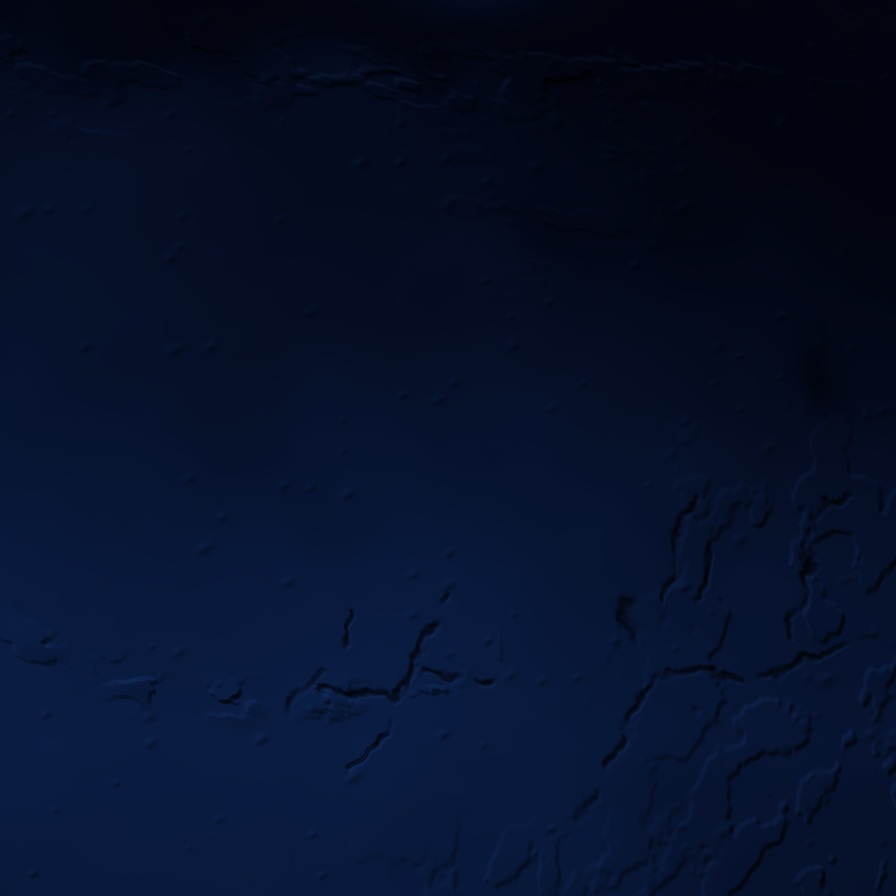
A three.js fragment shader for this texture:

```glsl
// Dark blue seabed relief: a dim slope with embossed cracks, ledges and small pits.
varying vec2 vUv;

float hash(vec2 p) {
  return fract(sin(dot(p, vec2(127.1, 311.7))) * 43758.5453);
}

float noise(vec2 p) {
  vec2 i = floor(p);
  vec2 f = fract(p);
  f = f * f * (3.0 - 2.0 * f);
  float low = mix(hash(i), hash(i + vec2(1.0, 0.0)), f.x);
  float high = mix(hash(i + vec2(0.0, 1.0)), hash(i + 1.0), f.x);
  return mix(low, high, f.y);
}

float fbm(vec2 p) {
  float sum = 0.0;
  float amp = 0.5;
  for (int i = 0; i < 4; i++) {
    sum += amp * noise(p);
    p = p * 2.03 + 17.3;
    amp *= 0.5;
  }
  return sum;
}

float glow(vec2 p, vec2 center, vec2 radius) {
  vec2 d = (p - center) / radius;
  return exp(-dot(d, d));
}

// Groove along a segment, one at its center line
float crack(vec2 p, vec2 a, vec2 b, float width) {
  vec2 ab = b - a;
  float h = clamp(dot(p - a, ab) / dot(ab, ab), 0.0, 1.0);
  float d = length(p - a - ab * h) / width;
  return exp(-d * d);
}

float cracks(vec2 p) {
  float broken = smoothstep(0.2, 0.55, noise(p * 38.0 + 5.0));
  p += 0.034 * (vec2(fbm(p * 36.0), fbm(p * 36.0 + 40.0)) - 0.47);
  // Central branching fault
  float c = crack(p, vec2(0.33, 0.21), vec2(0.37, 0.25), 0.003);
  c = max(c, crack(p, vec2(0.36, 0.232), vec2(0.44, 0.222), 0.003));
  c = max(c, crack(p, vec2(0.44, 0.222), vec2(0.50, 0.325), 0.003));
  c = max(c, crack(p, vec2(0.47, 0.255), vec2(0.55, 0.235), 0.003));
  c = max(c, crack(p, vec2(0.435, 0.20), vec2(0.395, 0.135), 0.002));
  c = max(c, crack(p, vec2(0.38, 0.27), vec2(0.39, 0.31), 0.002));
  // Faults on the right
  c = max(c, crack(p, vec2(0.74, 0.245), vec2(0.87, 0.25), 0.003));
  c = max(c, crack(p, vec2(0.87, 0.25), vec2(0.97, 0.285), 0.003));
  c = max(c, crack(p, vec2(0.885, 0.28), vec2(0.91, 0.42), 0.003));
  c = max(c, crack(p, vec2(0.91, 0.42), vec2(0.94, 0.45), 0.003));
  c = max(c, crack(p, vec2(0.735, 0.25), vec2(0.645, 0.08), 0.004));
  c = max(c, crack(p, vec2(0.77, 0.44), vec2(0.742, 0.33), 0.003));
  c = max(c, crack(p, vec2(0.805, 0.41), vec2(0.773, 0.31), 0.003));
  return broken * max(c, crack(p, vec2(0.70, 0.33), vec2(0.705, 0.29), 0.006));
}

// Sparse tilted bumps of varied size, one at most in each cell
float bumps(vec2 p, float cells) {
  vec2 cell = floor(p * cells);
  vec2 jitter = vec2(hash(cell + 3.1), hash(cell + 8.7)) * 0.4 + 0.3;
  vec2 d = fract(p * cells) - jitter;
  d = vec2(d.x * 0.85 + d.y * 0.5, d.y * 0.85 - d.x * 0.5);
  float size = 0.6 + 0.8 * hash(cell + 14.0);
  return step(0.88, hash(cell + 21.0)) * exp(-dot(d * d, vec2(50.0, 180.0)) / (size * size));
}

float ledges(vec2 p) {
  // Horizontal ridges near the top
  float topLine = 0.945 - 0.035 * smoothstep(0.0, 0.5, p.x) + 0.025 * smoothstep(0.5, 0.85, p.x);
  float topMask = exp(-pow((p.y - topLine) / 0.035, 2.0)) * (1.0 - 0.6 * smoothstep(0.75, 0.95, p.x));
  topMask += 0.5 * glow(p, vec2(0.62, 0.80), vec2(0.13, 0.10));
  topMask += 0.6 * glow(p, vec2(0.10, 0.87), vec2(0.06, 0.03));
  float ridges = smoothstep(0.50, 0.58, fbm(vec2(p.x * 17.0, p.y * 36.0 + p.x * 6.0)));
  // Broken fault at lower left, gathered in even clusters
  float faultLine = 0.215 + 0.9 * (p.x - 0.31) * (p.x - 0.31);
  float clusters = 0.5 + 0.5 * cos(6.2832 * (p.x - 0.035) / 0.112);
  float faultMask = exp(-pow((p.y - faultLine) / 0.022, 2.0)) * clusters * (1.0 - step(0.56, p.x));
  float shards = smoothstep(0.46, 0.54, fbm(p * vec2(32.0, 48.0) + 9.0));
  // Steep rough ground at lower right
  float roughMask = smoothstep(0.62, 0.88, p.x) * (1.0 - smoothstep(0.40, 0.60, p.y));
  roughMask += 0.7 * glow(p, vec2(0.58, 0.03), vec2(0.16, 0.045));
  float rough = smoothstep(0.47, 0.54, fbm(vec2((p.x - 0.25 * p.y) * 25.0, p.y * 16.0)));
  return 0.9 * topMask * ridges + faultMask * shards + 0.85 * roughMask * rough;
}

float relief(vec2 p) {
  return ledges(p) + 0.5 * bumps(p, 19.0) + 0.4 * bumps(p + 0.37, 27.0) - 0.9 * cracks(p);
}

// Broad brightness of the slope, with ragged patches
float slopeLight(vec2 p) {
  vec2 w = p + 0.12 * (vec2(fbm(p * 8.0), fbm(p * 8.0 + 31.0)) - 0.47);
  float t = 0.99 - 0.73 * smoothstep(0.15, 0.95, w.y);
  t -= 0.35 * smoothstep(0.4, 1.0, w.x);
  t += 0.20 * glow(w, vec2(0.08, 0.80), vec2(0.20, 0.14));
  t -= 0.10 * glow(w, vec2(0.36, 0.58), vec2(0.20, 0.22));
  t -= 0.14 * (1.0 - smoothstep(0.0, 0.18, w.y));
  t -= 0.20 * smoothstep(0.89, 0.96, w.y);
  t -= 0.12 * glow(w, vec2(0.60, 0.75), vec2(0.10, 0.04));
  t -= 0.22 * glow(w, vec2(0.915, 0.585), vec2(0.022, 0.035));
  t += 0.16 * (fbm(p * 5.0 + 3.0) - 0.47);
  return clamp(t, 0.05, 1.0) + 0.3 * glow(p, vec2(0.53, 1.01), vec2(0.08, 0.03));
}

void main() {
  vec3 abyss = vec3(0.004, 0.010, 0.050);
  vec3 shallows = vec3(0.040, 0.115, 0.268);
  float light = slopeLight(vUv);
  vec3 color = mix(abyss, shallows, light);
  // Emboss with light from the upper left
  vec2 lightStep = vec2(-0.0019, 0.0023);
  float slope = clamp(relief(vUv - lightStep) - relief(vUv + lightStep), -1.0, 1.0);
  color += vec3(0.025, 0.05, 0.09) * max(slope, 0.0) * (0.6 + 0.4 * light);
  color *= (1.0 - 0.75 * max(-slope, 0.0)) * (1.0 - 0.5 * cracks(vUv));
  gl_FragColor = vec4(color, 1.0);
}
```
